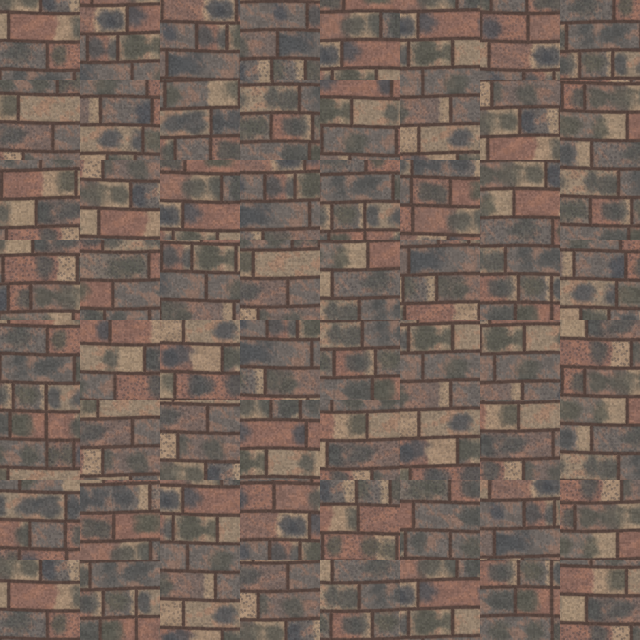
Give the GLSL for this texture, as a WebGL 1 fragment shader.

```glsl
precision highp float;
// Mottled brick wall cut into an 8 by 8 grid of shifted patches.

uniform vec2 u_resolution;

#define PATCHES 8.0                // patches across and down
#define BRICKS vec2(8.6, 22.5)     // bricks across, courses down
#define PERIOD vec2(4.0, 10.0)     // bricks before the wall recurs
#define JOINT 0.0021               // half width of a mortar joint
#define SPLIT_CHANCE 0.3           // share of bricks cut in two
#define SPECKLES 6.5               // speckle cells per brick height
#define GRAIN 0.07                 // strength of the fine grain
#define MORTAR vec3(0.33, 0.265, 0.24)
#define RED vec3(0.54, 0.41, 0.365)
#define GREY vec3(0.435, 0.405, 0.385)
#define TAN vec3(0.64, 0.55, 0.455)
#define BURNT vec3(0.31, 0.315, 0.33)

float hash(vec2 p) {
  return fract(sin(dot(p, vec2(127.1, 311.7))) * 4375.85);
}

vec2 hash2(vec2 p) {
  return vec2(hash(p), hash(p + 37.3));
}

// Layered sines, roughly -1 to 1
float ripple(vec2 p, float seed) {
  float sum = 0.0, amp = 0.5;
  for (int i = 0; i < 4; i++) {
    sum += amp * sin(p.x + seed + 1.7 * sin(p.y + seed)) * cos(p.y * 1.3 - seed);
    p = mat2(1.5, 1.1, -1.1, 1.5) * p;
    amp *= 0.62;
  }
  return sum;
}

// Cellular noise: distance to the nearest speckle centre
float speckle(vec2 p, vec2 seed) {
  vec2 cell = floor(p);
  float nearest = 2.0;
  for (int y = -1; y <= 1; y++) {
    for (int x = -1; x <= 1; x++) {
      vec2 c = cell + vec2(float(x), float(y));
      nearest = min(nearest, distance(p, c + hash2(c + seed * 7.1)));
    }
  }
  return nearest;
}

// Fired clay; t is the place on the brick in brick heights
vec3 clay(vec2 t, vec2 id, float brickLength) {
  float seed = 40.0 * hash(id + 3.1);
  float kind = hash(id + 11.7);
  float mottle = ripple(t * 4.0, seed);
  vec3 color = mix(RED, GREY, smoothstep(0.35, 0.6, kind));
  color = mix(color, TAN, 0.75 * smoothstep(0.83, 0.87, kind));
  color = mix(color, vec3(0.6, 0.43, 0.35), 0.45 * smoothstep(0.1, 0.8, mottle + 0.3));

  // Pale band toward one end
  float band = brickLength * mix(0.55, 0.85, hash(id + 5.3));
  float pale = smoothstep(band - 0.1, band + 0.1, t.x + 0.12 * mottle);
  color = mix(color, TAN, 0.85 * pale * step(0.45, hash(id + 8.9)));

  // Burnt blotches
  vec3 burnt = mix(BURNT, vec3(0.36, 0.35, 0.31), hash(id + 2.2));
  for (int i = 0; i < 3; i++) {
    vec2 r = hash2(id + float(i) * 4.7 + 20.0);
    vec2 center = vec2(r.x * brickLength, mix(0.4, 0.6, r.y));
    vec2 size = vec2(mix(0.3, 0.65, fract(r.y * 7.0)), 0.46);
    float d = length((t - center) / size) + 0.25 * mottle;
    float amount = 0.85 * step(0.4, fract(r.x * 9.0));
    color = mix(color, burnt, amount * (1.0 - smoothstep(0.45, 1.15, d)));
  }

  // Dark pits, or pale flecks on a rare blue brick
  float pit = 1.0 - smoothstep(0.12, 0.42, speckle(t * SPECKLES, id));
  float blue = step(0.95, hash(id + 14.2));
  color = mix(color, vec3(0.33, 0.34, 0.41), 0.8 * blue);
  color = mix(color, mix(vec3(0.29, 0.27, 0.28), vec3(0.58, 0.63, 0.72), blue),
              pit * mix(0.4 * hash(id + 6.6), 0.65, blue));
  return color * (1.0 + 0.07 * mottle);
}

void main() {
  vec2 uv = gl_FragCoord.xy / u_resolution;
  float pixel = 1.0 / min(u_resolution.x, u_resolution.y);

  // Each patch shows another part of the wall; some follow their column
  vec2 patchId = floor(uv * PATCHES);
  float ownShift = step(0.45, hash(patchId + 0.7));
  vec2 shift = hash2(vec2(patchId.x, patchId.y * ownShift) + 1.9) * PERIOD;
  vec2 wall = uv * BRICKS + shift;
  wall.y += 0.035 * sin(wall.x * 3.0 + shift.y);

  // Courses in staggered bond
  float course = mod(floor(wall.y), PERIOD.y);
  wall.x += 0.5 * mod(course, 2.0) + 0.3 * hash(vec2(course, 4.0));
  vec2 id = vec2(mod(floor(wall.x), PERIOD.x), course);
  vec2 f = fract(wall);

  // Cut some bricks into a long and a short part
  float start = 0.0, span = 1.0;
  if (hash(id + 9.4) < SPLIT_CHANCE) {
    float cut = mix(0.35, 0.7, hash(id + 17.0));
    float second = step(cut, f.x);
    start = cut * second;
    span = mix(cut, 1.0 - cut, second);
    id.x += second * 50.0;
  }
  vec2 local = vec2(f.x - start, f.y);
  vec2 toEdge = min(local, vec2(span, 1.0) - local) / BRICKS;
  float aspect = BRICKS.y / BRICKS.x;
  vec2 t = vec2(local.x * aspect, local.y);

  // Worn brick edges, mortar and fine grain
  float edge = min(toEdge.x, toEdge.y) + 0.0004 * ripple(t * 9.0, id.y);
  float face = smoothstep(JOINT - pixel * 0.7, JOINT + pixel * 0.7 + 0.0008, edge);
  vec3 brick = clay(t, id, span * aspect);
  brick *= mix(0.9, 1.0, smoothstep(JOINT, JOINT + 0.004, edge));
  vec3 color = mix(MORTAR, brick, face);
  color *= 1.0 + GRAIN * (hash(floor(uv * 300.0)) - 0.5) * 2.0;
  gl_FragColor = vec4(color, 1.0);
}
```
